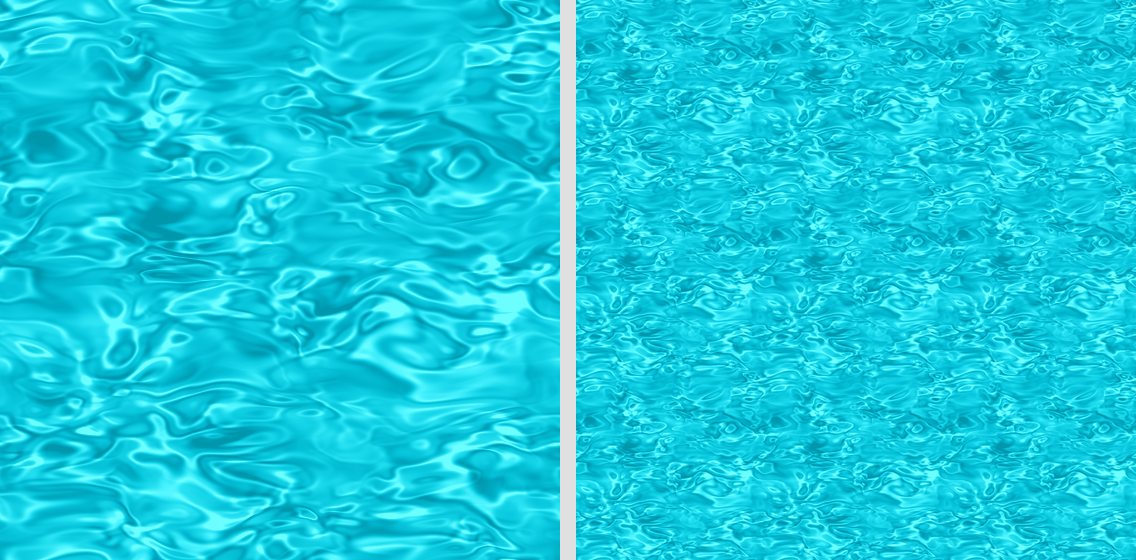
Left: one tile. Right: repeated 3 by 3.
Reproduce this texture procedurally as a Shadertoy shader.

```glsl
// Integer hash giving a gradient with components in -1..1
vec2 hashGradient(vec2 cell, uint seed) {
    uvec3 v = uvec3(uint(cell.x), uint(cell.y), seed) * 1664525u + 1013904223u;
    v.x += v.y * v.z; v.y += v.z * v.x; v.z += v.x * v.y;
    v ^= v >> 16u;
    v.x += v.y * v.z; v.y += v.z * v.x;
    return vec2(v.xy & 65535u) / 32767.5 - 1.0;
}

float corner(vec2 cell, vec2 offset, vec2 local, vec2 period, uint seed) {
    return dot(hashGradient(mod(cell + offset, period), seed), local - offset);
}

// Gradient noise that repeats after one canvas; period holds whole numbers
float wrapNoise(vec2 uv, vec2 period, uint seed) {
    vec2 p = uv * period;
    vec2 cell = floor(p);
    vec2 f = p - cell;
    vec2 w = f * f * f * (f * (f * 6.0 - 15.0) + 10.0);
    float low = mix(corner(cell, vec2(0, 0), f, period, seed),
                    corner(cell, vec2(1, 0), f, period, seed), w.x);
    float high = mix(corner(cell, vec2(0, 1), f, period, seed),
                     corner(cell, vec2(1, 1), f, period, seed), w.x);
    return 1.3 * mix(low, high, w.y);
}

// Bends the plane so that ripples lean and stretch
vec2 warp(vec2 uv, vec2 period, vec2 amount, uint seed) {
    return uv + amount * vec2(wrapNoise(uv, period, seed),
                              wrapNoise(uv, period, seed + 1u));
}

// Contours of a wavy surface: bright crests with a dark line beside them
float ripples(vec2 uv, vec2 period, float bands, uint seed) {
    float height = wrapNoise(uv, period, seed)
                 + 0.42 * wrapNoise(uv, period * 2.0, seed + 1u);
    float phase = height * bands + 3.0 * wrapNoise(uv, vec2(3, 5), seed + 2u);
    float crest = pow(0.5 + 0.5 * sin(phase), 5.0) - 0.246;
    float trough = pow(0.5 + 0.5 * sin(phase + 1.9), 4.0) - 0.273;
    return 0.62 * crest - 0.42 * trough;
}

// Patches where the ripples are strong or nearly still
float activity(vec2 uv, vec2 period, float calm, uint seed) {
    return mix(calm, 1.0, smoothstep(-0.25, 0.25, wrapNoise(uv, period, seed)));
}

vec3 waterColor(float tone) {
    vec3 deepTeal = vec3(0.0, 0.65, 0.74);
    vec3 paleCyan = vec3(0.32, 0.96, 1.0);
    float t = clamp(tone, -0.2, 1.12);
    float redTone = pow(max(t, 0.0), 2.5);
    float blueTone = t + 0.22 * t * (1.0 - t);
    return clamp(mix(deepTeal, paleCyan, vec3(redTone, t, blueTone)), 0.0, 1.0);
}

void mainImage(out vec4 fragColor, in vec2 fragCoord) {
    vec2 uv = fragCoord / iResolution.xy;

    // Large swell, then a smaller wobble
    vec2 swell = warp(uv, vec2(4, 5), vec2(0.08, 0.05), 11u);
    vec2 bent = warp(swell, vec2(9, 15), vec2(0.025, 0.013), 23u);

    // Broad light and shade under the ripples
    float tone = 0.49
               + 0.42 * wrapNoise(swell, vec2(3, 6), 31u)
               + 0.42 * wrapNoise(bent, vec2(8, 17), 37u)
               + 0.25 * wrapNoise(bent, vec2(18, 38), 41u);

    // Wide rings and finer lines in separate patches
    tone += 0.95 * activity(swell, vec2(4, 7), 0.25, 53u)
          * ripples(bent, vec2(7, 16), 11.5, 61u);
    tone += 0.85 * activity(swell, vec2(5, 8), 0.08, 71u)
          * ripples(bent, vec2(10, 25), 10.5, 83u);

    fragColor = vec4(waterColor(tone), 1.0);
}
```
